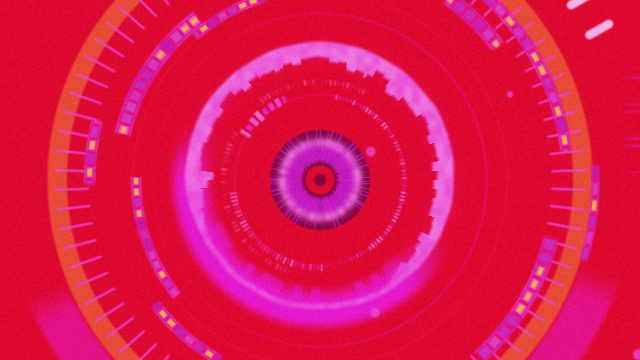
Reproduce this background procedurally as a WebGL 2 fragment shader.

```glsl
#version 300 es
precision highp float;
// Glowing magenta dial on red: an iris in the centre, a blocky pink ring,
// segmented instrument arcs and an orange bezel with radial ticks.
// Everything is a polar mask blended over the base, in units of canvas height.
uniform vec2 u_resolution;
out vec4 outColor;

#define TICKS 84.0
#define BEZEL_RADIUS 0.730
#define RING_RADIUS 0.373
#define IRIS_RADIUS 0.139
#define SOFT 0.004
#define GRAIN 0.03

const vec3 RED = vec3(0.87, 0.035, 0.19);
const vec3 ORANGE = vec3(0.91, 0.29, 0.22);
const vec3 MAGENTA = vec3(0.90, 0.10, 0.80);
const vec3 PINK = vec3(0.93, 0.46, 0.89);
const vec3 VIOLET = vec3(0.68, 0.10, 0.76);
const vec3 WINE = vec3(0.50, 0.02, 0.25);
const vec3 YELLOW = vec3(0.94, 0.68, 0.25);

// Arcs: middle angle in degrees, half span, radius, half width
const vec4 OUTER_ARCS[9] = vec4[9](
    vec4(147, 20, 0.563, 0.024), vec4(119, 12, 0.530, 0.014), vec4(46, 9, 0.618, 0.022),
    vec4(28, 21, 0.688, 0.017), vec4(199, 20, 0.511, 0.015), vec4(173, 8, 0.640, 0.017),
    vec4(229, 12, 0.573, 0.016), vec4(329, 17, 0.662, 0.022), vec4(353, 10, 0.765, 0.012));
const vec4 INNER_ARCS[5] = vec4[5](
    vec4(131, 18, 0.244, 0.016), vec4(5, 75, 0.234, 0.007), vec4(230, 42, 0.244, 0.010),
    vec4(205, 55, 0.268, 0.008), vec4(95, 32, 0.273, 0.008));
const vec3 SPOTS[5] = vec3[5](
    vec3(0.141, 0.079, 0.013), vec3(0.528, 0.238, 0.008), vec3(0.153, -0.368, 0.013),
    vec3(0.053, 0.088, 0.010), vec3(0.885, -0.485, 0.015));

float hash(vec2 p) {
    vec3 q = fract(vec3(p.xyx) * 0.1031);
    q += dot(q, q.yzx + 33.33);
    return fract((q.x + q.y) * q.z);
}

float noise(vec2 p) {
    vec2 i = floor(p), f = fract(p);
    f = f * f * (3.0 - 2.0 * f);
    return mix(mix(hash(i), hash(i + vec2(1, 0)), f.x),
               mix(hash(i + vec2(0, 1)), hash(i + vec2(1, 1)), f.x), f.y);
}

// Soft mask that is 1 where |x| is below halfWidth
float band(float x, float halfWidth, float soft) {
    return 1.0 - smoothstep(halfWidth - soft, halfWidth + soft, abs(x));
}

// Shortest signed angle, in degrees
float turn(float a, float b) { return mod(a - b + 180.0, 360.0) - 180.0; }

float capsule(vec2 p, vec2 a, vec2 b) {
    vec2 d = b - a;
    return length(p - a - d * clamp(dot(p - a, d) / dot(d, d), 0.0, 1.0));
}

vec3 iris(vec3 col, float r, vec2 dir) {
    float spokes = noise(dir * 38.0 + 70.0), fine = noise(dir * 65.0 + 130.0);
    vec3 rim = mix(WINE, VIOLET, smoothstep(0.45, 0.85, spokes) * 0.8);
    vec3 c = mix(rim, mix(VIOLET, MAGENTA, fine * 0.7), 1.0 - smoothstep(0.105, 0.124, r + 0.015 * spokes));
    c = mix(c, PINK, exp(-pow((r - 0.105) / 0.014, 2.0)) * (0.45 + 0.5 * noise(dir * 9.0 + 20.0)));
    c = mix(c, WINE, 1.0 - smoothstep(0.046, 0.062, r + 0.008 * fine));
    c = mix(c, RED, band(r, 0.040, SOFT));
    c = mix(c, WINE, band(r, 0.017, SOFT));
    return mix(col, c, 0.94 * band(r, IRIS_RADIUS, SOFT));
}

void main() {
    vec2 p = (gl_FragCoord.xy - 0.5 * u_resolution) / u_resolution.y;
    float r = length(p), deg = degrees(atan(p.y, p.x + 1e-6));
    vec2 dir = p / max(r, 1e-4);
    vec3 col = RED;

    // Faint outer wings and hairline rings
    float wings = band(turn(deg, 214.0), 9.0, 4.0) + band(turn(deg, 324.0), 15.0, 4.0);
    col = mix(col, MAGENTA, 0.55 * wings * band(r - 0.820, 0.058, 0.012));
    col = mix(col, MAGENTA, 0.35 * band(r - 0.463, 0.003, SOFT) * (0.6 + 0.4 * dir.x));
    col = mix(col, ORANGE, 0.15 * band(r - 0.520, 0.002, SOFT));

    // Bezel and its ticks
    col = mix(col, ORANGE, band(r - BEZEL_RADIUS, 0.027, 0.005));
    float tick = (fract(deg * TICKS / 360.0) - 0.5) * 6.2832 * r / TICKS;
    float tickMask = band(tick, 0.0035, 0.003) * band(r - 0.690, 0.047, 0.006);
    col = mix(col, mix(MAGENTA, PINK, 0.45), 0.8 * tickMask);

    // Segmented outer arcs with a few yellow dashes
    for (int i = 0; i < 9; i++) {
        vec4 arc = OUTER_ARCS[i];
        float a = turn(deg, arc.x), cell = floor(a / 3.4), x = fract(a / 3.4) - 0.5;
        float key = hash(vec2(cell + 50.0, float(i) * 7.0 + 3.0));
        float mask = band(a, arc.y, 0.7) * band(r - arc.z, arc.w, SOFT);
        float block = band(x, 0.36, 0.08) * band(r - arc.z, arc.w * 0.55, SOFT);
        float rail = band(abs(r - arc.z) - arc.w * 0.8, 0.002, 0.003);
        col = mix(col, mix(RED, MAGENTA, 0.7), mask * 0.75);
        col = mix(col, mix(VIOLET, PINK, key), mask * max(block * 0.7, rail * 0.4));
        float dash = band(x, 0.28, 0.10) * band(r - arc.z, 0.006, 0.003);
        col = mix(col, YELLOW, mask * dash * step(0.64, key));
    }

    // Wide glowing crescent below the ring
    float crescent = band(turn(deg, 245.0), 76.0, 15.0);
    crescent *= smoothstep(0.285, 0.350, r) * (1.0 - smoothstep(0.385, 0.428, r));
    col = mix(col, MAGENTA, crescent);

    // Pink ring with a stepped inner edge, thin along the bottom
    float thick = band(turn(deg, 75.0), 120.0, 18.0);
    float steps = mix(hash(vec2(floor(deg / 4.5) + 90.0, 4.0)), hash(vec2(floor(deg / 11.0) + 60.0, 9.0)), 0.5);
    float outer = RING_RADIUS + 0.010 * dir.y * thick - 0.012 * (1.0 - thick) + 0.006 * (noise(dir * 6.0 + 9.0) - 0.5);
    float inner = outer - mix(0.016, 0.026 + 0.055 * steps, thick);
    float ring = smoothstep(inner - 0.007, inner + 0.007, r) * (1.0 - smoothstep(outer - 0.007, outer + 0.007, r));
    float glow = exp(-abs(r - 0.350) / 0.018) * 0.35;
    col = mix(col, MAGENTA, glow);
    col = mix(col, mix(MAGENTA, PINK, 0.6 + 0.5 * noise(p * 45.0 + 90.0)), ring * mix(0.6, 0.95, thick));
    float teeth = band(r - 0.322, 0.015 + 0.012 * steps, 0.009) * step(0.45, steps);
    col = mix(col, MAGENTA, 0.55 * teeth * (1.0 - thick));

    // Small dotted scales around the iris
    col = mix(col, MAGENTA, 0.3 * band(r - 0.237, 0.002, SOFT));
    for (int i = 0; i < 5; i++) {
        vec4 arc = INNER_ARCS[i];
        float size = i == 0 ? 5.0 : 2.5, a = turn(deg, arc.x);
        float key = hash(vec2(floor(a / size) + 80.0, float(i) + 21.0));
        float dots = band(fract(a / size) - 0.5, 0.32, 0.15) * band(r - arc.z, arc.w * (0.5 + 0.5 * key), SOFT);
        col = mix(col, mix(MAGENTA, PINK, key), dots * band(a, arc.y, 2.0) * (i == 0 ? 0.9 : i < 3 ? 0.2 + 0.55 * key : 0.4 * key));
    }
    col = iris(col, r, dir);

    // Loose lights, corner capsules and streaks at the right edge
    for (int i = 0; i < 5; i++)
        col = mix(col, mix(MAGENTA, PINK, 0.5), 0.8 * band(length(p - SPOTS[i].xy), SPOTS[i].z, 0.005));
    float pill = min(capsule(p, vec2(0.749, 0.403), vec2(0.802, 0.433)), capsule(p, vec2(0.698, 0.486), vec2(0.743, 0.512)));
    col = mix(col, PINK + vec3(0.04, 0.22, 0.02), band(pill, 0.012, 0.005));
    float streak = smoothstep(0.55, 0.85, noise(vec2(p.x * 8.0 + 40.0, p.y * 95.0 + 60.0)));
    col = mix(col, MAGENTA, 0.4 * streak * smoothstep(0.82, 0.88, p.x) * band(p.y - 0.16, 0.14, 0.03));

    col += GRAIN * (hash(floor((p + 2.0) * 300.0)) - 0.5);
    outColor = vec4(clamp(col, 0.0, 1.0), 1.0);
}
```
